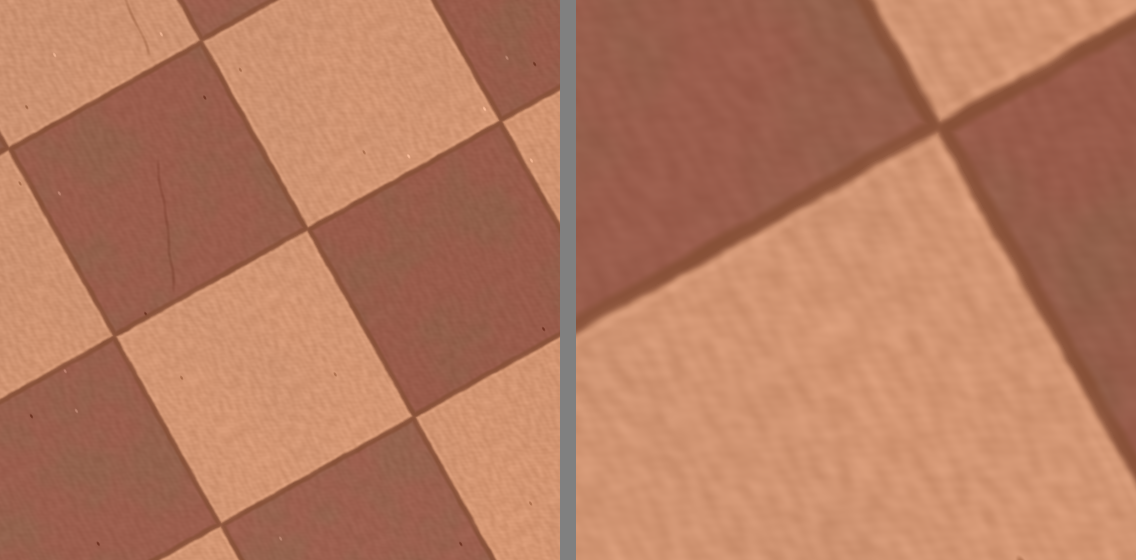
Left, the full canvas; right, a detail of the centre.
Give the GLSL for this pattern, as a WebGL 1 fragment shader.

```glsl
precision highp float;
// Tilted two-tone checkerboard of worn, woven-looking tiles with brown seams.
// Canvas points are projected onto two tile axes; square waves pick the tone,
// and gradient noise adds mottling, grain, uneven seams, specks and cracks.

uniform vec2 u_resolution;

// Layout, in canvas heights
const vec2 CORNER = vec2(0.5495, 0.5911);
const vec2 AXIS_U = vec2(0.3438, 0.1940);
const vec2 AXIS_V = vec2(0.1875, -0.3366);
const float EDGE_SOFT = 0.0030;
const float SEAM_HALF = 0.0045;
const float SEAM_SOFT = 0.0032;
const float SEAM_SHIFT = 0.0022;   // seams lie toward the dark side
const float EDGE_WOBBLE = 0.0016;

// Colours
const vec3 LIGHT_DULL = vec3(0.795, 0.566, 0.437);
const vec3 LIGHT_WARM = vec3(0.840, 0.592, 0.450);
const vec3 DARK_RED = vec3(0.608, 0.366, 0.300);
const vec3 DARK_GREY = vec3(0.575, 0.382, 0.298);
const vec3 SEAM_BROWN = vec3(0.530, 0.315, 0.215);

// Wear
const float SEAM_STRENGTH = 0.85;
const float LIP_GAIN = 0.025;
const float GRAIN_LIGHT = 0.050;
const float GRAIN_DARK = 0.028;
const float TILE_VARIATION = 0.016;
const float SPECK_GRID = 13.0;
const float SPECK_CHANCE = 0.14;
const float CRACK_WIDTH = 0.0050;

float hash(vec2 p) {
  return fract(sin(dot(p, vec2(127.1, 311.7))) * 43758.5);
}

float gradientDot(vec2 cell, vec2 offset) {
  float angle = 6.2832 * hash(cell);
  return dot(vec2(cos(angle), sin(angle)), offset);
}

// Gradient noise, roughly -0.7 to 0.7
float noise(vec2 p) {
  vec2 i = floor(p), f = fract(p);
  vec2 w = f * f * f * (f * (f * 6.0 - 15.0) + 10.0);
  vec2 e = vec2(0.0, 1.0);
  return mix(mix(gradientDot(i, f), gradientDot(i + e.yx, f - e.yx), w.x),
             mix(gradientDot(i + e, f - e), gradientDot(i + 1.0, f - 1.0), w.x), w.y);
}

float fbm(vec2 p) {
  float sum = 0.0, gain = 1.0;
  for (int k = 0; k < 3; k++) {
    sum += gain * noise(p);
    p = p * 2.1 + 7.3;
    gain *= 0.5;
  }
  return sum;
}

// Coverage of a seam, given the distance into the dark tile
float seamLine(float d) {
  return 1.0 - smoothstep(SEAM_HALF - SEAM_SOFT, SEAM_HALF + SEAM_SOFT, abs(d - SEAM_SHIFT));
}

// Faint raised rim on the light side of a seam
float lip(float d) {
  return 1.0 - smoothstep(0.0, 0.004, abs(d + 0.0065));
}

// Sparse specks: negative is dark, positive is pale
float specks(vec2 p) {
  vec2 cell = floor(p * SPECK_GRID);
  vec2 centre = 0.2 + 0.6 * vec2(hash(cell + 3.1), hash(cell + 8.7));
  vec2 d = (fract(p * SPECK_GRID) - centre) / SPECK_GRID;
  d.x += 0.4 * d.y;
  float dot_ = 1.0 - smoothstep(0.0008, 0.0036, length(d * vec2(1.0, 0.65)));
  float shade = hash(cell + 5.5) < 0.55 ? -0.16 : 0.14;
  return dot_ * shade * step(hash(cell + 1.9), SPECK_CHANCE);
}

// Wandering hairline from top to bottom, fading at its ends
float crack(vec2 p, vec2 top, vec2 bottom) {
  float t = (top.y - p.y) / (top.y - bottom.y);
  float x = mix(top.x, bottom.x, t) + 0.010 * noise(vec2(p.y * 16.0, top.x * 40.0));
  float ends = smoothstep(0.0, 0.12, t) * (1.0 - smoothstep(0.88, 1.0, t));
  return ends * (1.0 - smoothstep(0.0, CRACK_WIDTH, abs(p.x - x)));
}

void main() {
  vec2 p = gl_FragCoord.xy / u_resolution.y;

  // Tile coordinates with slightly uneven edges
  vec2 size = vec2(length(AXIS_U), length(AXIS_V));
  vec2 along = vec2(dot(p - CORNER, AXIS_U), dot(p - CORNER, AXIS_V)) / size;
  vec2 wobble = EDGE_WOBBLE * vec2(fbm(p * 32.0), fbm(p * 32.0 + 19.0));
  vec2 tile = (along + wobble) / size;

  // Smooth square waves give the checker tone
  vec2 nearest = floor(tile + 0.5);
  vec2 side = (tile - nearest) * size * (1.0 - 2.0 * mod(nearest, 2.0));
  vec2 wave = clamp(side / EDGE_SOFT, -1.0, 1.0);
  float dark = 0.5 + 0.5 * wave.x * wave.y;

  // Tile surfaces
  float mottle = fbm(p * 7.0);
  float warmth = clamp(0.45 + 0.45 * (p.x - p.y) + 0.35 * mottle, 0.0, 1.0);
  vec3 lightTone = mix(LIGHT_DULL, LIGHT_WARM, warmth);
  vec3 darkTone = mix(DARK_RED, DARK_GREY, smoothstep(-0.35, 0.65, fbm(p * 9.0 + 31.0)));
  vec3 colour = mix(lightTone, darkTone, dark);
  colour += TILE_VARIATION * (hash(floor(tile)) - 0.5);

  // Woven grain
  float grain = noise(along * vec2(125.0, 48.0)) + 0.5 * noise(p * vec2(70.0, 190.0));
  colour += grain * mix(GRAIN_LIGHT, GRAIN_DARK, dark);

  // Wear, then seams
  colour += specks(p);
  colour -= 0.085 * crack(p, vec2(0.217, 1.03), vec2(0.268, 0.895));
  colour -= 0.050 * crack(p, vec2(0.279, 0.73), vec2(0.316, 0.465));
  vec2 intoDark = side * wave.yx;
  float seam = max(seamLine(intoDark.x), seamLine(intoDark.y));
  colour += LIP_GAIN * max(lip(intoDark.x), lip(intoDark.y));
  colour = mix(colour, SEAM_BROWN, seam * (SEAM_STRENGTH + 0.2 * fbm(p * 24.0)));

  gl_FragColor = vec4(clamp(colour, 0.0, 1.0), 1.0);
}
```
